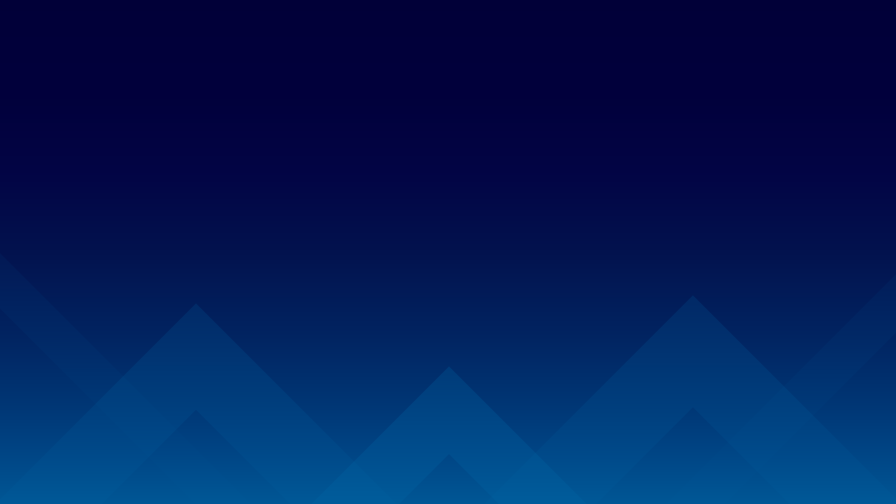
A Shadertoy shader for this background:

```glsl
// Deep blue vertical gradient with translucent chevron peaks along the lower edge.
#define GLOW_COLOR vec3(0.0, 0.46, 0.71)
#define SLOPE 1.0
#define FADE_START 0.08
#define FADE_END 0.42
#define FADE_FLOOR 0.45
#define STOP_COUNT 8
#define PEAK_COUNT 5

// Sky colours from top to bottom: rgb, then depth below the top edge
const vec4 SKY[STOP_COUNT] = vec4[](
    vec4(0.005, 0.000, 0.220, 0.00),
    vec4(0.005, 0.002, 0.235, 0.20),
    vec4(0.008, 0.018, 0.270, 0.35),
    vec4(0.008, 0.070, 0.305, 0.50),
    vec4(0.004, 0.140, 0.380, 0.667),
    vec4(0.000, 0.210, 0.455, 0.80),
    vec4(0.000, 0.270, 0.520, 0.90),
    vec4(0.000, 0.340, 0.585, 1.00));

// Chevrons, back to front: apex x from centre, apex y, band height, opacity
const vec4 PEAKS[PEAK_COUNT] = vec4[](
    vec4(-0.889, 0.498, 0.110, 0.06),
    vec4( 0.889, 0.456, 0.116, 0.06),
    vec4(-0.500, 0.398, 0.211, 0.15),
    vec4( 0.486, 0.414, 0.222, 0.15),
    vec4( 0.002, 0.273, 0.174, 0.20));

vec3 skyColor(float depth) {
    vec3 color = SKY[0].rgb;
    for (int i = 1; i < STOP_COUNT; i++) {
        float t = (depth - SKY[i - 1].w) / (SKY[i].w - SKY[i - 1].w);
        color = mix(color, SKY[i].rgb, clamp(t, 0.0, 1.0));
    }
    return color;
}

// Coverage of a chevron band, fading down from its apex
float chevron(vec2 p, vec4 peak, float pixel) {
    float below = peak.y - p.y - SLOPE * abs(p.x - peak.x);
    float band = smoothstep(-pixel, pixel, below)
               - smoothstep(-pixel, pixel, below - peak.z);
    float fade = smoothstep(FADE_START, FADE_END, peak.y - p.y);
    return band * mix(1.0, FADE_FLOOR, fade);
}

void mainImage(out vec4 fragColor, in vec2 fragCoord) {
    // Height runs from 0 to 1; x is centred
    vec2 p = fragCoord / iResolution.y;
    p.x -= 0.5 * iResolution.x / iResolution.y;
    float pixel = 1.0 / iResolution.y;

    vec3 color = skyColor(1.0 - p.y);
    for (int i = 0; i < PEAK_COUNT; i++) {
        color = mix(color, GLOW_COLOR, PEAKS[i].w * chevron(p, PEAKS[i], pixel));
    }
    fragColor = vec4(color, 1.0);
}
```
